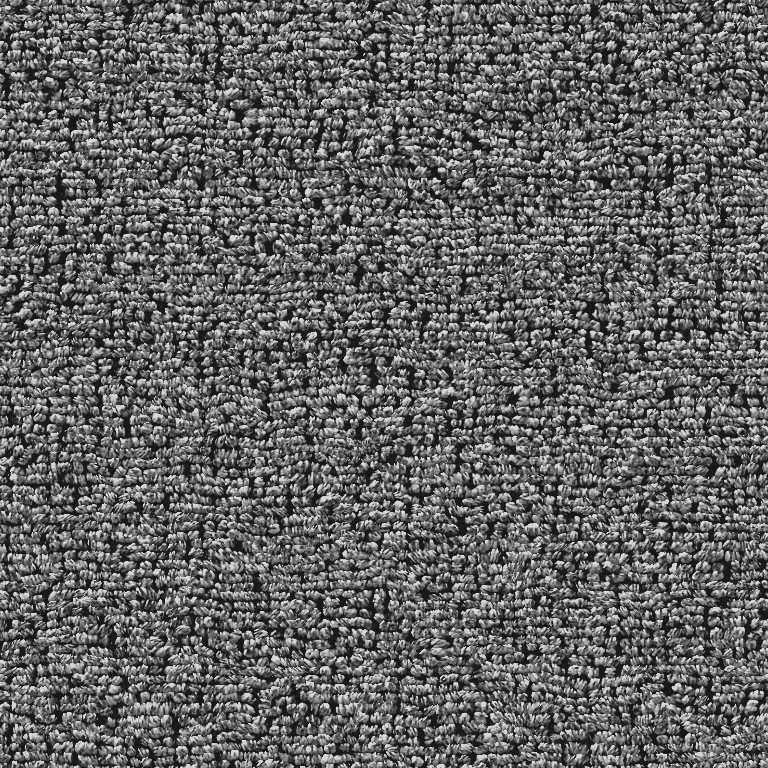
Write a Shadertoy shader that draws this texture.

```glsl
// Grey looped-pile carpet: rows of small twisted yarn tufts lit from above.

float hash(vec2 p) {
    return fract(sin(dot(p, vec2(127.1, 311.7))) * 43758.5453);
}

float noise(vec2 p) {
    vec2 i = floor(p), f = fract(p);
    f = f * f * (3.0 - 2.0 * f);
    return mix(mix(hash(i), hash(i + vec2(1, 0)), f.x),
               mix(hash(i + vec2(0, 1)), hash(i + vec2(1, 1)), f.x), f.y);
}

mat2 rotation(float a) {
    return mat2(cos(a), -sin(a), sin(a), cos(a));
}

// Brightness of the pile at p, where one row of tufts is one unit high
float pile(vec2 p) {
    vec2 pitch = vec2(1.35, 1.0);

    // Uneven weave
    p += 0.9 * vec2(noise(p * 0.25), noise(p * 0.25 + 40.0));
    vec2 cell = floor(p / pitch);
    float top = 0.0, light = 0.0, strand = 0.5;

    // The highest nearby tuft covers the others
    for (int y = -1; y <= 1; y++)
    for (int x = -2; x <= 2; x++) {
        vec2 id = cell + vec2(x, y);
        float size = hash(id + 3.3), turn = hash(id + 17.9), lift = hash(id + 31.4);
        vec2 jitter = vec2(hash(id), hash(id + 8.7)) - 0.5;
        vec2 d = p - (id + 0.5 + jitter * vec2(0.5, 0.3)) * pitch;

        float angle = 0.6 * (turn - 0.5) + 0.9 * (noise(id * 0.3) - 0.5)
                    + step(0.94, turn) * 0.8;
        vec2 q = rotation(angle) * d;
        vec2 radius = vec2(0.64 + 0.6 * size * size, 0.49 + 0.12 * lift);

        // Fine fibres slant across the loop and fray its outline
        float slant = mix(-1.0, 1.0, hash(id + 55.1));
        vec2 along = vec2(q.x + slant * q.y, q.y - slant * q.x);
        float fibre = noise(along * vec2(5.6, 2.2) + id * 7.0);
        vec2 e = pow(abs(q) / radius, vec2(2.3));
        float height = (1.0 - e.x - e.y + 0.9 * (fibre - 0.5)) * (0.75 + 0.5 * lift);

        if (height > top) {
            top = height;
            strand = smoothstep(0.08, 0.92, fibre);
            light = 0.53 + 0.08 * lift + 0.33 * clamp(d.y / 0.5, -1.2, 1.2)
                  - 0.12 * clamp(d.x / 0.7, -1.0, 1.0);
        }
    }

    // Dark gaps, rounded edges, bright fibre crests
    float edge = smoothstep(0.0, 0.5, top);
    float grain = noise(p * 6.5 + 90.0) - 0.5;
    float tone = 0.1 + edge * max(light, 0.0) * (0.2 + 0.87 * strand + 0.5 * grain);
    return clamp(tone + 0.06 * grain, 0.07, 0.84);
}

void mainImage(out vec4 fragColor, in vec2 fragCoord) {
    vec2 uv = fragCoord / iResolution.y;
    fragColor = vec4(vec3(pile(uv * 80.0)), 1.0);
}
```
